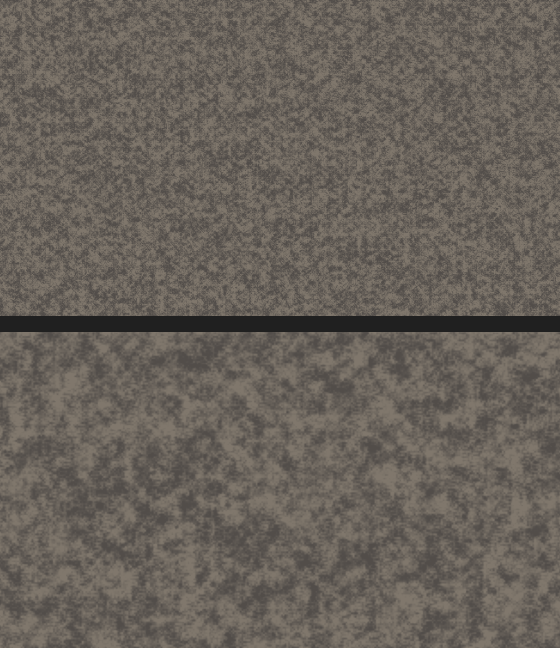
Top: the whole. Bottom: its middle third, enlarged.
This texture is drawn by a WebGL 1 fragment shader. Its source:

```glsl
precision highp float;
// Mottled grey-brown stone: small ragged dark and light flecks with crisp grain.
// Octaves of value noise on a square lattice are summed, then a soft
// threshold blends between a dark and a light tone.

uniform vec2 u_resolution;

const vec3 DARK_TONE = vec3(0.320, 0.302, 0.288);
const vec3 LIGHT_TONE = vec3(0.502, 0.468, 0.424);
const float FLECKS = 66.0;        // lattice cells per canvas height
const float GAIN = 0.86;          // strength of each finer octave
const int OCTAVES = 4;
const float DARK_EDGE = 0.235;    // noise level that is fully dark
const float LIGHT_EDGE = 0.74;    // noise level that is fully light

float hash(vec2 p) {
  return fract(sin(dot(p, vec2(127.1, 311.7))) * 43758.5453);
}

float valueNoise(vec2 p) {
  vec2 cell = floor(p);
  vec2 f = fract(p);
  vec2 w = f * f * (3.0 - 2.0 * f);
  float bottom = mix(hash(cell), hash(cell + vec2(1.0, 0.0)), w.x);
  float top = mix(hash(cell + vec2(0.0, 1.0)), hash(cell + vec2(1.0)), w.x);
  return mix(bottom, top, w.y);
}

// Normalised sum of octaves, each twice as fine as the last
float fractalNoise(vec2 p) {
  float sum = 0.0;
  float total = 0.0;
  float weight = 1.0;
  for (int i = 0; i < OCTAVES; i++) {
    sum += weight * valueNoise(p);
    total += weight;
    weight *= GAIN;
    p = p * 2.0 + vec2(17.3, 9.1);
  }
  return sum / total;
}

void main() {
  vec2 uv = gl_FragCoord.xy / u_resolution.y;

  // Flecks and grain
  float level = fractalNoise(uv * FLECKS);

  // Soft threshold into the two tones
  float lightness = smoothstep(DARK_EDGE, LIGHT_EDGE, level);
  gl_FragColor = vec4(mix(DARK_TONE, LIGHT_TONE, lightness), 1.0);
}
```
